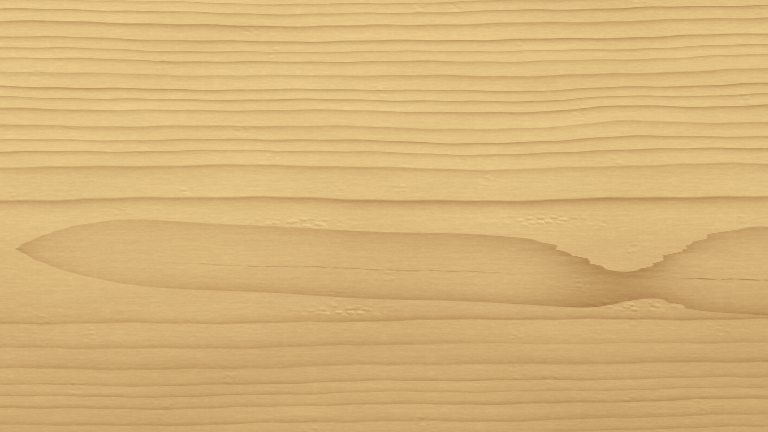
A Shadertoy shader for this texture:

```glsl
const vec3 LIGHT_WOOD = vec3(0.905, 0.780, 0.535);
const vec3 DARK_WOOD = vec3(0.660, 0.490, 0.295);
const float TOP_TONE = 0.99;
const float BOTTOM_TONE = 0.64;
const float UPPER_RING = 0.54;      // innermost rings on either side of the heart
const float LOWER_RING = 0.25;
const float RING_DENSITY = 34.7;
const float RING_DEPTH = 0.92;
const float FIBRE_DEPTH = 0.13;
const float BLOTCH_DEPTH = 0.11;
const float HEART_TIP = 0.035;
const float NECK_X = 1.40;
const float CRACK_WIDTH = 0.0014;
const vec2 CHIP_PATCHES[4] = vec2[4](
    vec2(0.70, 0.485), vec2(1.27, 0.490), vec2(0.80, 0.280), vec2(1.48, 0.292));

vec2 hash2(vec2 p) {
    return fract(sin(vec2(dot(p, vec2(127.1, 311.7)), dot(p, vec2(269.5, 183.3)))) * 43758.5);
}

float bell(float x, float centre, float width) {
    float d = (x - centre) / width;
    return exp(-d * d);
}

// Distance to the nearest scattered cell point
float cellular(vec2 p) {
    vec2 cell = floor(p);
    float nearest = 2.0;
    for (int j = -1; j <= 1; j++)
        for (int i = -1; i <= 1; i++) {
            vec2 c = cell + vec2(i, j);
            nearest = min(nearest, length(c + hash2(c) - p));
        }
    return nearest;
}

// Slow drift of the grain
float grainWarp(vec2 p) {
    float w = 0.0050 * sin(2.6 * p.x + 5.0 * p.y + 0.8);
    w += 0.0026 * sin(6.3 * p.x - 9.0 * p.y);
    w += 0.0012 * sin(17.0 * p.x + 23.0 * p.y);
    w += 0.0006 * sin(47.0 * p.x + 61.0 * p.y);
    w -= 0.012 * smoothstep(1.0, 1.78, p.x);
    return w - 0.014 * bell(p.x, 1.42, 0.14) * bell(p.y, 0.72, 0.07);
}

// Late wood darkens slowly outwards and ends at a crisp edge
float ringShade(vec2 p) {
    float y = p.y + grainWarp(p);
    float side = step(0.4, y);
    float d = max(y - UPPER_RING, LOWER_RING - y);
    float outer = max(d, 0.0);
    float n = RING_DENSITY * outer - 1.9 * (1.0 - exp(-outer / 0.065)) + 18.0 * min(d, 0.0);
    n += 0.16 * sin(n * 1.7 + side * 2.0) - 0.16 * sin(side * 2.0);
    float f = fract(n);
    float strength = mix(0.6, 1.0, hash2(vec2(floor(n), side)).x) * mix(0.65, 1.0, side);
    float profile = 0.25 * f * f + 0.75 * pow(f, 5.0);
    float fade = mix(0.75, 1.0, sin(p.x * 3.1 + floor(n) * 2.3) * 0.5 + 0.5);
    return step(-1.0, n) * strength * fade * profile * (1.0 - smoothstep(0.9, 1.0, f));
}

// Long pointed heart figure, pinched at its neck
float heartShade(vec2 p) {
    float ragged = cellular(vec2(p.x * 3.0, p.y * 90.0)) - 0.45;
    float x = p.x + ragged * mix(0.012, 0.035, smoothstep(1.0, 1.3, p.x));
    float axis = 0.424 - 0.042 * x + 0.002 * sin(13.0 * x);
    float rise = 0.078 * (1.0 - exp(-(x - HEART_TIP) / 0.13));
    float top = axis + rise + 0.014 * bell(x, 0.3, 0.16)
        - 0.07 * bell(x, 1.44, 0.13) + 0.05 * smoothstep(1.5, 1.78, x);
    float bottom = axis - rise + 0.025 * bell(x, 1.5, 0.08);
    float below = top - p.y;
    float above = p.y - bottom;
    float inside = smoothstep(-0.0015, 0.0015, min(below, above));
    float edge = 0.36 * exp(-max(below, 0.0) / 0.024) + 0.32 * exp(-max(above, 0.0) / 0.017);
    float along = mix(0.7, 1.0, smoothstep(0.3, 1.1, x));
    float neck = 0.24 * bell(x, NECK_X, 0.13);
    return inside * min(0.04 + edge * along + neck, 0.55);
}

float crackShade(vec2 p) {
    float y = 0.402 - 0.029 * p.x + 0.0012 * sin(19.0 * p.x) + 0.0006 * sin(71.0 * p.x);
    float line = 1.0 - smoothstep(0.3 * CRACK_WIDTH, 1.6 * CRACK_WIDTH, abs(p.y - y));
    float span = smoothstep(0.3, 0.65, p.x) * (1.0 - smoothstep(1.1, 1.24, p.x));
    span = 0.65 * span + smoothstep(1.55, 1.64, p.x);
    return line * span * smoothstep(-0.1, 0.6, cellular(vec2(p.x * 40.0, 3.0)));
}

// Raised splinters: lit face minus its shadow
float chipRelief(vec2 p) {
    float mask = 0.0;
    for (int i = 0; i < 4; i++) {
        vec2 d = (p - CHIP_PATCHES[i]) / vec2(0.09, 0.012);
        mask += exp(-dot(d, d));
    }
    mask += 0.35 * (1.0 - smoothstep(0.05, 0.13, cellular(p * 5.0 + 7.0)));
    vec2 q = vec2(p.x * 36.0 + p.y * 15.0, p.y * 90.0);
    float face = smoothstep(0.42, 0.2, cellular(q));
    float shadow = smoothstep(0.42, 0.2, cellular(q + vec2(0.1, 0.34)));
    return min(mask, 1.0) * (face - shadow);
}

// Fibres from long streaks down to short flecks
float fibreNoise(vec2 p) {
    float streak = cellular(vec2(p.x * 7.0, p.y * 120.0)) - 0.45;
    float strand = cellular(vec2(p.x * 36.0, p.y * 190.0)) - 0.45;
    float fleck = cellular(vec2(p.x * 100.0, p.y * 250.0)) - 0.45;
    return 0.6 * streak + 0.7 * strand + 0.7 * fleck;
}

void mainImage(out vec4 fragColor, in vec2 fragCoord) {
    vec2 p = fragCoord / iResolution.y;
    float tone = mix(BOTTOM_TONE, TOP_TONE, smoothstep(0.05, 0.75, p.y));
    tone -= 0.06 * smoothstep(0.8, 1.78, p.x);
    tone += BLOTCH_DEPTH * (0.45 - cellular(p * vec2(2.2, 10.0) + 3.0));
    tone += FIBRE_DEPTH * fibreNoise(p);

    tone -= RING_DEPTH * ringShade(p) + heartShade(p);
    tone += 0.28 * chipRelief(p) - 0.45 * crackShade(p);
    fragColor = vec4(mix(DARK_WOOD, LIGHT_WOOD, clamp(tone, -0.1, 1.08)), 1.0);
}
```
